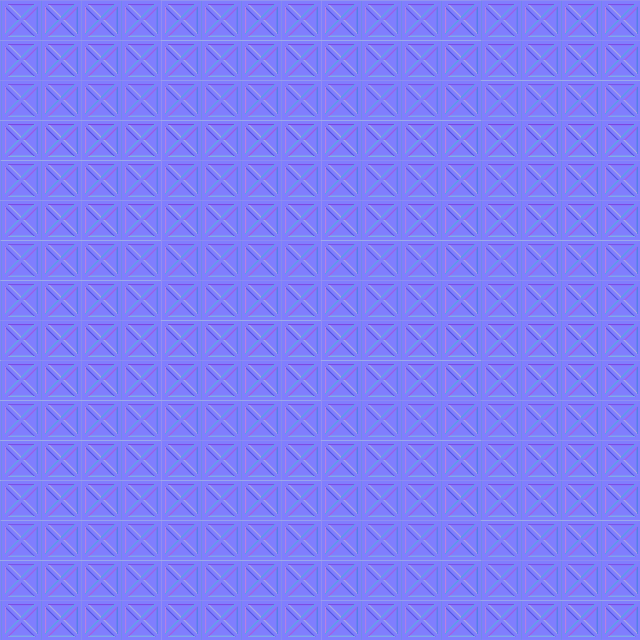
Reproduce this texture map procedurally as a Shadertoy shader.

```glsl
// Tangent-space normal map of square crate panels: each tile has a raised
// frame and a raised diagonal cross around four sunken triangles.
// Bevels follow the gradient of a panel distance; thin seams part the tiles.

const vec2  TILES        = vec2(16.0);         // repeats across and down
const vec2  GRID_SHIFT   = vec2(-0.035, 0.01); // offset in tiles
const float PANEL_HALF   = 0.395;              // half size of the sunken square
const float BRACE_HALF   = 0.052;              // half width of a diagonal brace
const float BEVEL_WIDTH  = 0.027;
const float BEVEL_SLOPE  = 0.50;
const float BEVEL_VARY   = 0.40;               // uneven bevels by row and column
const float BEVEL_SHADE  = 0.065;              // blue lost on the bevels
const float SEAM_WIDTH   = 0.022;
const vec3  FLAT_COLOR   = vec3(0.50, 0.495, 0.995);
const vec3  SEAM_TEAL    = vec3(0.42, 0.57, 0.86);
const vec3  SEAM_LILAC   = vec3(0.58, 0.57, 0.93);
const vec3  SEAM_PALE    = vec3(0.64, 0.70, 0.90);

float hash(vec2 p) {
    return fract(sin(dot(p, vec2(127.1, 311.7))) * 43758.5453);
}

// Coverage of a line of given width, filtered over one pixel.
float lineMask(float dist, float width, float pixel) {
    float reach = 0.5 * (width + pixel);
    float coverage = clamp((reach - abs(dist)) / pixel, 0.0, 1.0);
    return min(coverage, width / pixel);
}

// Distance into the nearest sunken triangle (x) and its gradient (yz).
vec3 panelDistance(vec2 p) {
    vec2 side = vec2(p.x < 0.0 ? -1.0 : 1.0, p.y < 0.0 ? -1.0 : 1.0);
    vec2 inset = PANEL_HALF - abs(p);
    vec3 nearest = inset.x < inset.y
        ? vec3(inset.x, -side.x, 0.0)
        : vec3(inset.y, 0.0, -side.y);

    // Both braces, one along each diagonal.
    for (int i = 0; i < 2; i++) {
        vec2 across = vec2(1.0, i == 0 ? 1.0 : -1.0) * inversesqrt(2.0);
        float offset = dot(p, across);
        float dist = abs(offset) - BRACE_HALF;
        if (dist < nearest.x)
            nearest = vec3(dist, across * (offset < 0.0 ? -1.0 : 1.0));
    }
    return nearest;
}

void mainImage(out vec4 fragColor, in vec2 fragCoord) {
    vec2 grid = fragCoord / iResolution.xy * TILES + GRID_SHIFT;
    vec2 cell = floor(grid);
    vec2 p = fract(grid) - 0.5;
    vec2 pixel = TILES / iResolution.xy;
    float pixelSize = max(pixel.x, pixel.y);

    // Bevels of the frame and braces, tilted toward the sunken panels.
    vec3 panel = panelDistance(p);
    vec2 variation = vec2(hash(vec2(cell.x, 3.0)), hash(vec2(7.0, cell.y)));
    vec2 strength = 1.0 + BEVEL_VARY * (variation - 0.5);
    vec3 normal = normalize(vec3(panel.yz * strength * BEVEL_SLOPE, 1.0));
    vec3 bevelColor = 0.5 + 0.5 * normal;
    bevelColor.b -= BEVEL_SHADE;
    float bevel = lineMask(panel.x, BEVEL_WIDTH, pixelSize);
    vec3 color = mix(FLAT_COLOR, bevelColor, bevel);

    // Seams between tiles, tinted in runs of a few tiles.
    vec2 seam = floor(grid + 0.5);
    vec2 seamDist = grid - seam;
    float columnTint = hash(vec2(seam.x, 19.0));
    float rowTint = hash(vec2(floor(cell.x / 4.0), seam.y + 41.0));
    vec3 columnColor = mix(SEAM_TEAL, SEAM_LILAC, smoothstep(0.6, 0.95, columnTint));
    vec3 rowColor = mix(SEAM_LILAC, SEAM_PALE, smoothstep(0.3, 0.8, rowTint));
    float columnMask = lineMask(seamDist.x, SEAM_WIDTH, pixel.x);
    float rowMask = lineMask(seamDist.y, SEAM_WIDTH, pixel.y);
    color = mix(color, columnColor, columnMask * mix(0.75, 1.0, columnTint));
    color = mix(color, rowColor, rowMask * mix(0.75, 1.0, rowTint));

    fragColor = vec4(color, 1.0);
}
```
